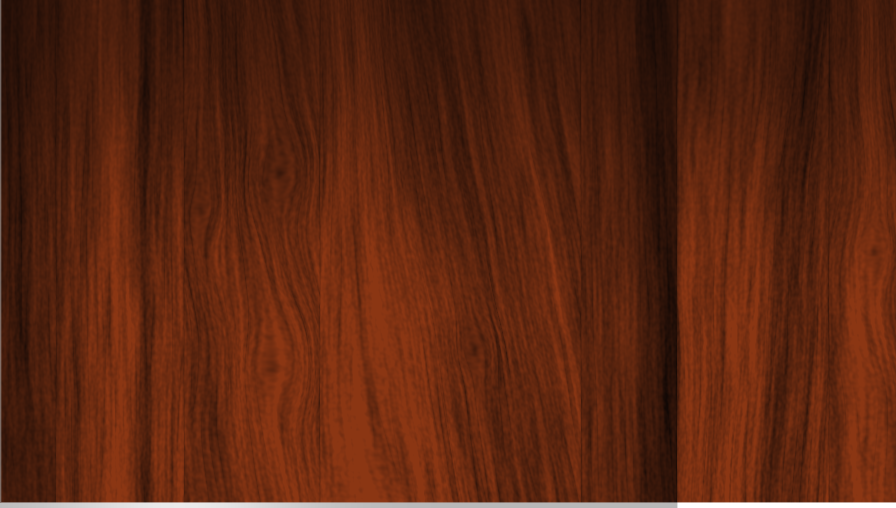
Reproduce this texture procedurally as a Shadertoy shader.

```glsl
// Dark reddish-brown wooden planks with fine vertical grain, knots and a pale bottom rim.

const int PLANKS = 7;
const int BANDS = 11;
const int KNOTS = 5;
const float PANEL_END = 0.756;   // right side of the shaded main panel
const float RIM_HEIGHT = 0.011;

// Plank boundaries, in canvas widths
const float EDGES[PLANKS + 1] = float[](0.0, 0.062, 0.205, 0.357, 0.648, PANEL_END, 0.925, 1.0);
// Lean and waviness of the grain in each plank
const float LEAN[PLANKS] = float[](0.05, 0.0, 0.11, 0.17, 0.03, -0.07, 0.10);
const float WAVE[PLANKS] = float[](0.008, 0.006, 0.045, 0.014, 0.006, 0.016, 0.035);

// Broad tonal bands: centre, width, brightness change
const vec3 TONE_BANDS[BANDS] = vec3[](
    vec3(0.02, 0.035, -0.20), vec3(0.13, 0.030, 0.20), vec3(0.163, 0.008, -0.34),
    vec3(0.25, 0.050, -0.06), vec3(0.41, 0.045, 0.20), vec3(0.53, 0.050, -0.15),
    vec3(0.61, 0.020, 0.08), vec3(0.737, 0.022, -0.40), vec3(0.80, 0.040, 0.18),
    vec3(0.88, 0.033, -0.24), vec3(0.97, 0.030, 0.14));

// Knots: position and radius, in canvas heights
const vec3 KNOT_SPOTS[KNOTS] = vec3[](
    vec3(0.395, 0.587, 0.04), vec3(0.54, 0.28, 0.065), vec3(0.55, 0.66, 0.055),
    vec3(0.935, 0.31, 0.035), vec3(1.72, 0.506, 0.04));

vec2 randomGradient(vec2 cell) {
    vec3 h = fract(vec3(cell.xyx) * vec3(0.1031, 0.1030, 0.0973));
    h += dot(h, h.yzx + 33.33);
    float angle = 6.2832 * fract((h.x + h.y) * h.z);
    return vec2(cos(angle), sin(angle));
}

float gradientNoise(vec2 p) {
    vec2 i = floor(p), f = p - i;
    vec2 u = f * f * f * (f * (f * 6.0 - 15.0) + 10.0);
    vec2 e = vec2(0.0, 1.0);
    float a = dot(randomGradient(i), f);
    float b = dot(randomGradient(i + e.yx), f - e.yx);
    float c = dot(randomGradient(i + e.xy), f - e.xy);
    float d = dot(randomGradient(i + e.yy), f - e.yy);
    return mix(mix(a, b, u.x), mix(c, d, u.x), u.y);
}

float bell(float x, float width) {
    return exp(-x * x / (width * width));
}

// Pushes grain lines around knots between two edges; z holds the dark knot hearts
vec3 bendAroundKnots(vec2 p, float left, float right) {
    float shift = 0.0, heart = 0.0;
    for (int k = 0; k < KNOTS; k++) {
        vec3 knot = KNOT_SPOTS[k];
        if (knot.x < left || knot.x > right) continue;
        vec2 d = (p - knot.xy) * vec2(1.0, 0.65);
        float r = length(d);
        shift -= 0.7 * d.x * bell(r, knot.z);
        heart += bell(r, knot.z * 0.16);
    }
    return vec3(p.x + shift, p.y, heart);
}

// Thin dark line wherever the noise crosses zero
float vein(vec2 p, float sharpness) {
    return pow(1.0 - min(abs(gradientNoise(p)) * 1.4, 1.0), sharpness);
}

// Layered streaks, broken dark veins and fine pores
float woodGrain(vec2 p, float seed) {
    p += vec2(seed * 7.3, seed * 3.1);
    float streaks = 0.20 * gradientNoise(p * vec2(13.0, 0.6))
                  + 0.20 * gradientNoise(p * vec2(37.0, 1.3) + 9.0)
                  + 0.22 * gradientNoise(p * vec2(78.0, 3.0) + 21.0)
                  + 0.20 * gradientNoise(p * vec2(140.0, 8.0) + 33.0);
    float region = smoothstep(-0.25, 0.35, gradientNoise(p * vec2(6.0, 0.8) + 60.0));
    float gaps = smoothstep(-0.2, 0.2, gradientNoise(p * vec2(30.0, 4.0) + 80.0));
    float veins = 0.16 * region * vein(p * vec2(22.0, 0.9) + 40.0, 14.0)
                + 0.16 * gaps * vein(p * vec2(48.0, 2.0) + 50.0, 8.0);
    float pores = 0.13 * gradientNoise(p * vec2(150.0, 62.0))
                + 0.10 * gradientNoise(p * vec2(190.0, 120.0) + 17.0);
    return streaks - veins + pores;
}

float broadTone(float x) {
    float tone = 0.0;
    for (int b = 0; b < BANDS; b++) {
        tone += TONE_BANDS[b].z * bell(x - TONE_BANDS[b].x, TONE_BANDS[b].y);
    }
    return tone;
}

// Dim top, and dim sides on the main panel
float panelLight(vec2 uv) {
    float light = mix(1.14, 0.54, smoothstep(0.3, 1.05, uv.y));
    float side = abs(uv.x / PANEL_END * 2.0 - 1.0);
    return light * (uv.x < PANEL_END ? 1.0 - 0.38 * pow(side, 4.0) : 1.0);
}

vec3 woodColour(float tone) {
    vec3 deepBrown = vec3(0.070, 0.030, 0.018);
    vec3 warmBrown = vec3(0.315, 0.127, 0.052);
    vec3 redOrange = vec3(0.545, 0.212, 0.076);
    vec3 lower = mix(deepBrown, warmBrown, clamp(tone / 0.55, 0.0, 1.0));
    return mix(lower, redOrange, clamp((tone - 0.55) / 0.5, 0.0, 1.0));
}

void mainImage(out vec4 fragColor, in vec2 fragCoord) {
    vec2 uv = fragCoord / iResolution.xy;
    float aspect = iResolution.x / iResolution.y;
    float pixel = 1.0 / iResolution.x;

    // Find the plank and its seam
    int plank = 0;
    float seam = 0.0;
    for (int i = 1; i < PLANKS; i++) {
        if (uv.x >= EDGES[i]) plank = i;
        seam = max(seam, 1.0 - smoothstep(0.0003, 0.0003 + 1.3 * pixel, abs(uv.x - EDGES[i])));
    }
    float seed = float(plank) + 1.0;

    // Lean and sway the grain
    vec3 bent = bendAroundKnots(vec2(uv.x * aspect, uv.y), EDGES[plank] * aspect, EDGES[plank + 1] * aspect);
    float lean = LEAN[plank] * smoothstep(-0.01, 0.11, uv.x - EDGES[plank]);
    float sway = gradientNoise(bent.xy * vec2(3.5, 2.2) + seed * 5.7)
               + 0.4 * gradientNoise(bent.xy * vec2(9.0, 5.0) + seed * 2.9);
    bent.x += lean * (uv.y - 0.5) + WAVE[plank] * sway;

    // Shade the wood
    float tone = 0.745 + broadTone(bent.x / aspect) + woodGrain(bent.xy, seed);
    tone = tone * panelLight(uv) - 0.22 * bent.z - 0.10 * seam;
    vec3 colour = woodColour(tone);

    // Pale rim along the bottom and hairline on the left
    float sheen = 0.72 + 0.20 * bell(uv.x - 0.2, 0.14);
    float rimValue = mix(sheen, 1.0, smoothstep(-pixel, pixel, uv.x - PANEL_END));
    float rim = 1.0 - smoothstep(-0.002, 0.002, uv.y - RIM_HEIGHT);
    float hairline = 0.5 * (1.0 - smoothstep(0.0008, 0.0022, uv.x));
    fragColor = vec4(mix(colour, vec3(rimValue), max(rim, hairline)), 1.0);
}
```
